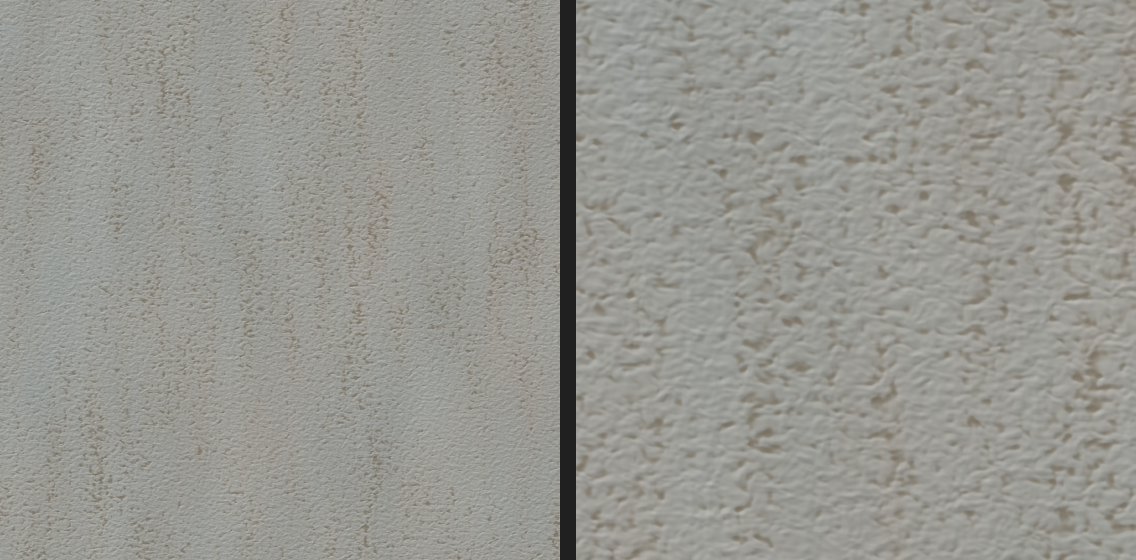
Left, the full canvas; right, a detail of the centre.
This texture is drawn by a Shadertoy shader. Its source:

```glsl
#define COOL_GREY vec3(0.600, 0.615, 0.600)
#define WARM_GREY vec3(0.616, 0.601, 0.573)
#define PIT_BROWN vec3(0.420, 0.370, 0.290)
#define GRAIN_FREQ vec2(108.0, 146.0)
#define STREAK_FREQ vec2(26.0, 5.0)
#define PATCH_FREQ vec2(4.5, 2.2)
#define LIGHT_STEP vec2(-0.0007, 0.0014)
#define RELIEF_GAIN 0.27
#define PIT_START 0.06
#define PIT_FULL 0.46
#define PIT_STRENGTH 0.55

// Integer hash giving a gradient vector in -1..1
vec2 hashGradient(vec2 cell) {
    uvec2 q = uvec2(ivec2(cell) + 4096);
    q = q * 1664525u + 1013904223u;
    q.x += q.y * 1664525u;
    q.y += q.x * 1664525u;
    q ^= q >> 16u;
    q.x += q.y * 1664525u;
    q.y += q.x * 1664525u;
    q ^= q >> 16u;
    return vec2(q & 65535u) / 32767.5 - 1.0;
}

float gradientNoise(vec2 p) {
    vec2 cell = floor(p);
    vec2 f = p - cell;
    vec2 u = f * f * f * (f * (f * 6.0 - 15.0) + 10.0);
    vec2 right = vec2(1.0, 0.0);
    vec2 up = vec2(0.0, 1.0);
    float a = dot(hashGradient(cell), f);
    float b = dot(hashGradient(cell + right), f - right);
    float c = dot(hashGradient(cell + up), f - up);
    float d = dot(hashGradient(cell + 1.0), f - 1.0);
    return mix(mix(a, b, u.x), mix(c, d, u.x), u.y);
}

float fbm(vec2 p) {
    float sum = 0.0;
    float amplitude = 0.65;
    for (int i = 0; i < 3; i++) {
        sum += amplitude * gradientNoise(p);
        p = p * 2.03 + vec2(17.3, 9.1);
        amplitude *= 0.5;
    }
    return sum;
}

// Plaster surface: lumpy grains with a finer layer on top
float plasterHeight(vec2 p) {
    vec2 g = p * GRAIN_FREQ;
    g += 0.5 * vec2(gradientNoise(g * 0.5 + 31.0), gradientNoise(g * 0.5 + 73.0));
    return 0.65 * gradientNoise(g) + 0.35 * gradientNoise(g * 1.87 + 11.7);
}

void mainImage(out vec4 fragColor, in vec2 fragCoord) {
    vec2 p = fragCoord / min(iResolution.x, iResolution.y);

    // Broad tint and vertical weathering
    float tint = fbm(p * PATCH_FREQ + 5.0);
    float patches = fbm(p * PATCH_FREQ * 1.3 + 41.0);
    float streaks = fbm(p * STREAK_FREQ + 63.0);
    float wear = 0.5 * streaks + 0.4 * patches;
    float warmth = clamp(0.5 + 1.1 * tint + 1.1 * wear + 0.3 * (p.x - 0.5), 0.0, 1.0);
    vec3 color = mix(COOL_GREY, WARM_GREY, warmth);
    color += 0.045 * fbm(p * vec2(9.0, 3.0) + 87.0);

    // Side-lit relief
    float height = plasterHeight(p);
    float slope = height - plasterHeight(p + LIGHT_STEP);
    color += RELIEF_GAIN * slope;

    // Soft brown pits, denser along the worn streaks
    float clumps = gradientNoise(p * vec2(60.0, 38.0) + 19.0);
    float depth = 0.85 * wear + 0.15 * clumps - height;
    float pit = smoothstep(PIT_START, PIT_FULL, depth);
    color = mix(color, PIT_BROWN, PIT_STRENGTH * pit);

    fragColor = vec4(clamp(color, 0.0, 1.0), 1.0);
}
```
